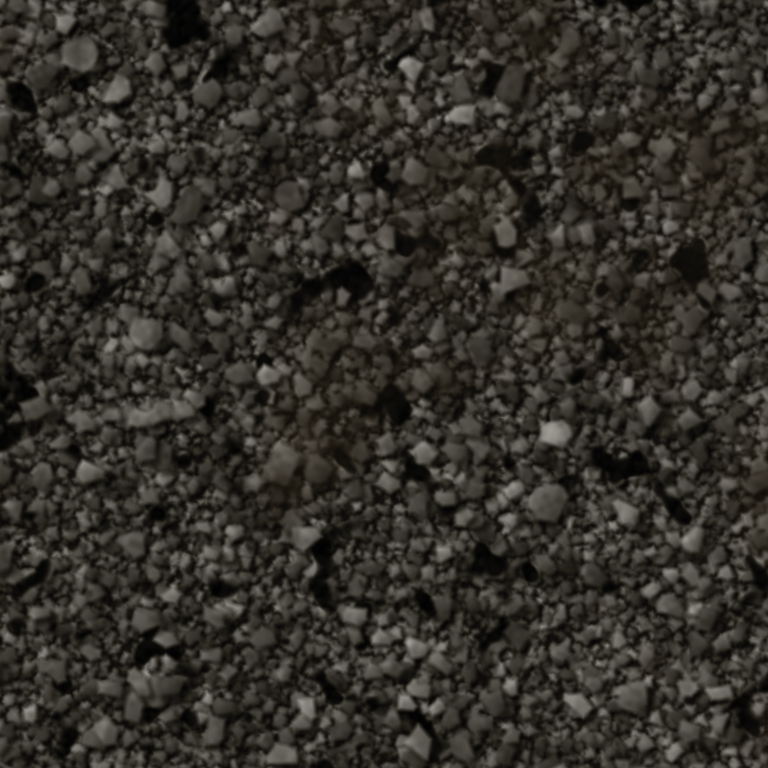
This texture is drawn by a Shadertoy shader. Its source:

```glsl
// Dark, dry gravel: soft angular stones of mixed sizes over black gaps and brown dirt.

const int LAYERS = 6;
const int SIDES = 5;
const float FINEST_SCALE = 86.0;    // cells across the canvas, finest layer
const float SCALE_STEP = 0.77;      // each layer is coarser by this factor
const float DENSITY_STEP = 0.64;    // and sparser by this one
const float COARSE_THINNING = 0.50; // extra thinning of the largest stones
const float EDGE_SOFTNESS = 0.0043; // in canvas units
const float GAP_TONE = 0.07;
const float STONE_TONE = 0.295;
const float TONE_SPREAD = 0.25;
const float SHADOW_STRENGTH = 0.56;
const float STRETCH = 0.26;
const float PIT_SCALE = 30.0;
const float PIT_STRENGTH = 0.88;
const float MOTTLE_SCALE = 36.0;
const float MOTTLE_AMOUNT = 0.50;
const float DRIFT_SCALE = 13.0;
const float DRIFT_AMOUNT = 0.24;
const float GRAIN_SCALE = 115.0;
const float GRAIN_AMOUNT = 0.30;
const vec2 LIGHT_DIR = vec2(-0.75, 0.66);
const vec3 WARM_SHIFT = vec3(0.0, 0.011, 0.036);
const vec3 DIRT_SHIFT = vec3(0.0, 0.009, 0.018);

float hash(vec2 p) {
    return fract(sin(dot(p, vec2(127.1, 311.7))) * 43758.5453);
}

vec2 hash2(vec2 p) {
    return vec2(hash(p), hash(p + 37.3));
}

float noise(vec2 p) {
    vec2 cell = floor(p);
    vec2 f = fract(p);
    f = f * f * (3.0 - 2.0 * f);
    float low = mix(hash(cell), hash(cell + vec2(1, 0)), f.x);
    float high = mix(hash(cell + vec2(0, 1)), hash(cell + vec2(1, 1)), f.x);
    return mix(low, high, f.y);
}

mat2 rotation(float angle) {
    float c = cos(angle), s = sin(angle);
    return mat2(c, s, -s, c);
}

// Distances to an irregular convex stone (x) and to its cast shadow (y).
vec2 stoneDistance(vec2 p, vec2 shadowPoint, float radius, vec2 id) {
    float turn = 6.2832 * hash(id + 5.1);
    float axis = 1.9 + 2.2 * (hash(id + 44.2) - 0.5);
    vec2 d = vec2(-10.0);
    for (int i = 0; i < SIDES; i++) {
        float k = float(i);
        float wobble = hash(id + 11.7 + k * 3.1);
        float angle = turn + 6.2832 * (k + 0.7 * wobble) / float(SIDES);
        vec2 normal = vec2(cos(angle), sin(angle));
        float reach = radius * mix(0.62, 1.12, hash(id + 71.9 + k * 5.3));
        reach *= 1.0 + STRETCH * cos(2.0 * (angle - axis));
        d = max(d, vec2(dot(p, normal), dot(shadowPoint, normal)) - reach);
    }
    // Round the corners towards an enclosing circle
    vec2 circle = vec2(length(p), length(shadowPoint)) - radius * 1.15;
    return max(d, circle);
}

// Lays one size of stones over the tone already there.
float addStones(float tone, vec2 uv, float scale, float density, float layer) {
    mat2 turned = rotation(0.6 + layer * 1.3);
    vec2 p = turned * uv * scale + layer * 17.0;
    vec2 light = turned * LIGHT_DIR;
    vec2 home = floor(p);
    float soft = EDGE_SOFTNESS * scale;
    for (int y = -1; y <= 1; y++)
    for (int x = -1; x <= 1; x++) {
        vec2 cell = home + vec2(x, y);
        vec2 id = cell + layer * 53.0;
        if (hash(id + 2.7) > density) continue;

        vec2 q = p - cell - mix(vec2(0.1), vec2(0.9), hash2(id));
        float radius = mix(0.30, 0.56, hash(id + 23.5));
        vec2 d = stoneDistance(q, q + light * 0.25, radius, id);
        float shadow = 1.0 - smoothstep(-soft, soft + 0.10, d.y);
        float cover = 1.0 - smoothstep(-soft, soft, d.x);

        float stone = STONE_TONE + TONE_SPREAD * (hash(id + 91.3) - 0.5);
        stone += 0.009 * layer;
        stone *= 1.0 + 0.24 * dot(q, light) / radius;
        tone *= 1.0 - SHADOW_STRENGTH * shadow;
        tone = mix(tone, stone, cover);
    }
    return tone;
}

void mainImage(out vec4 fragColor, in vec2 fragCoord) {
    vec2 uv = fragCoord / iResolution.y;
    float tone = GAP_TONE;
    float scale = FINEST_SCALE;
    float density = 1.0;

    // Stones from fine to coarse, with dark pits between the sizes
    float pitNoise = noise(rotation(0.9) * uv * PIT_SCALE + 8.0);
    pitNoise += 0.16 * (noise(uv * 70.0) - 0.5);
    float pit = smoothstep(0.74, 0.92, pitNoise);
    for (int i = 0; i < LAYERS; i++) {
        if (i == 4) tone *= 1.0 - PIT_STRENGTH * pit;
        float thinning = i == LAYERS - 1 ? COARSE_THINNING : 1.0;
        tone = addStones(tone, uv, scale, density * thinning, float(i));
        scale *= SCALE_STEP;
        density *= DENSITY_STEP;
    }

    // Mottling by clumps, broad drifts of tone and mineral grain
    float mottle = noise(rotation(0.5) * uv * MOTTLE_SCALE + 21.0) - 0.5;
    float drift = noise(rotation(1.1) * uv * DRIFT_SCALE + 33.0) - 0.5;
    float grain = noise(rotation(0.3) * uv * GRAIN_SCALE) - 0.5;
    tone *= 1.0 + MOTTLE_AMOUNT * mottle + DRIFT_AMOUNT * drift;
    tone *= 1.0 + GRAIN_AMOUNT * grain;

    // Broad patches of brown dirt, which also flatten the contrast
    float patches = 0.65 * noise(uv * 5.0 + 3.0) + 0.35 * noise(uv * 14.0);
    float dirt = smoothstep(0.52, 0.82, patches);
    tone = mix(tone, 0.18, 0.30 * dirt);

    // Warm grey, fading to neutral in the gaps
    vec3 shift = WARM_SHIFT + DIRT_SHIFT * dirt;
    vec3 color = vec3(tone) - shift * smoothstep(0.0, 0.14, tone);
    fragColor = vec4(clamp(color, 0.0, 1.0), 1.0);
}
```
